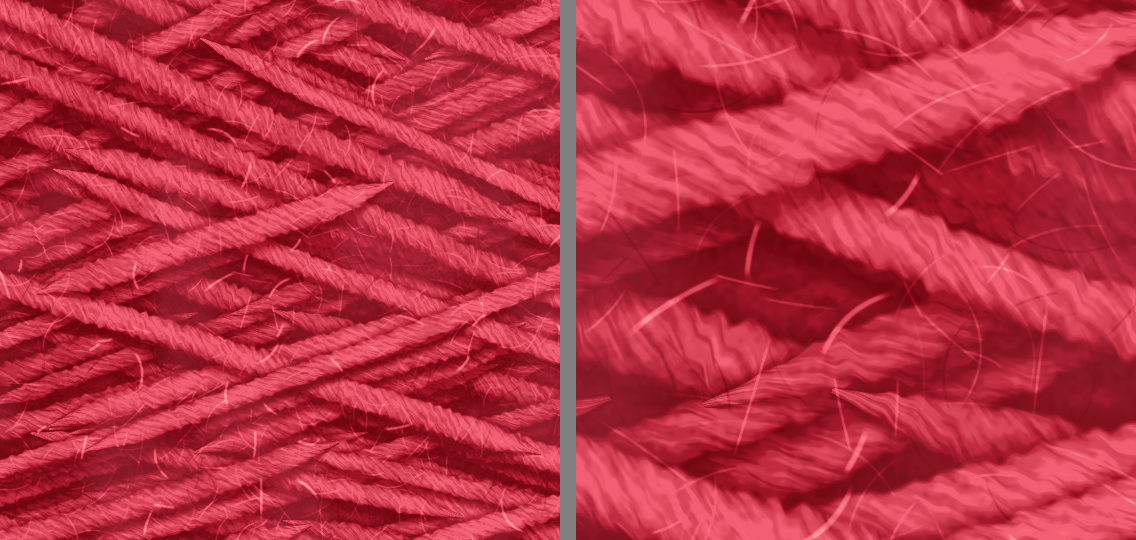
Left, the full canvas; right, a detail of the centre.
A Shadertoy shader for this texture:

```glsl
// Draws a ball of crimson twisted yarn: crossing plied strands, deep gaps and loose hairs.

const int   STRANDS      = 110;
const int   HAIR_LAYERS  = 5;
const float STRAND_WIDTH = 0.025;  // half width, in canvas heights
const float TWIST_PITCH  = 0.021;  // distance between ply ridges
const float TWIST_LEAN   = 0.030;  // slant of the ridges
const float HAIR_CELL    = 0.065;
const float HAIR_WIDTH   = 0.0008;
const float TAU          = 6.28319;

const vec3 GAP    = vec3(0.43, 0.02, 0.06);
const vec3 SHADOW = vec3(0.49, 0.04, 0.09);
const vec3 DEEP   = vec3(0.63, 0.08, 0.15);
const vec3 BODY   = vec3(0.76, 0.17, 0.25);
const vec3 LIGHT  = vec3(0.85, 0.27, 0.35);
const vec3 SHINE  = vec3(0.95, 0.37, 0.45);
const vec3 TIP    = vec3(0.99, 0.58, 0.61);
const vec3 HAZE   = vec3(0.68, 0.20, 0.28);

vec4 hash4(vec2 p) {
    vec4 q = fract(p.xyxy * vec4(0.1031, 0.1030, 0.0973, 0.1099));
    q += dot(q, q.wzxy + 33.33);
    return fract((q.xxyz + q.yzzw) * q.zywx);
}

float noise(vec2 p) {
    vec2 i = floor(p), f = fract(p);
    f = f * f * (3.0 - 2.0 * f);
    float low  = mix(hash4(i).x, hash4(i + vec2(1, 0)).x, f.x);
    float high = mix(hash4(i + vec2(0, 1)).x, hash4(i + vec2(1, 1)).x, f.x);
    return mix(low, high, f.y);
}

// Lays one strand over the tone beneath it, with a soft contact shadow.
float layStrand(float tone, vec2 p, float id) {
    vec4 place = hash4(vec2(id, 7.3));
    vec4 form  = hash4(vec2(id, 41.7));
    float depth  = id / float(STRANDS);
    float height = fract(id * 0.618034 + 0.06 * place.y) * 1.4 - 0.2;
    float slope  = mix(0.24, 0.45, clamp(height, 0.0, 1.0)) + 0.14 * (place.z - 0.5);
    slope *= form.x < 0.58 ? 1.0 : -1.0;

    // Local frame: u runs along the strand, v across it
    vec2 axis = normalize(vec2(1.0, slope));
    vec2 q = p - vec2(mix(-0.1, 1.15, place.x), height);
    float u = dot(q, axis);
    float v = dot(q, vec2(-axis.y, axis.x)) + 0.12 * (form.y - 0.5) * u * u;
    float reach = mix(0.28, 0.85, place.w);
    float taper = 1.0 - smoothstep(reach - 0.14, reach, abs(u));
    float width = STRAND_WIDTH * mix(0.72, 1.15, form.z) * taper;
    if (width < 0.002 || abs(v) > 2.6 * width) return tone;
    v += 0.008 * (noise(vec2(u * 6.0, id)) - 0.5);

    float t = v / width;
    tone *= mix(0.42, 1.0, smoothstep(0.85, 1.9, abs(t + 0.25)));
    t += 0.28 * (noise(vec2(u * 110.0, id * 3.0)) - 0.5);
    float cover = 1.0 - smoothstep(0.82, 1.06, abs(t));
    if (cover <= 0.0) return tone;

    // Rounded body, ply ridges and fine fibres
    float across = u + t * TWIST_LEAN;
    float wobble = 0.5 * noise(vec2(u * 40.0, id + 5.0));
    float ridge  = cos(TAU * (across / TWIST_PITCH + wobble));
    float fibre  = noise(vec2(across * 280.0, t * 2.2 + id * 9.0)) - 0.5;
    float blotch = noise(vec2(u * 16.0, t + id * 4.0)) - 0.5;
    float shade  = mix(0.10, 0.31, depth) + 0.50 * sqrt(max(0.0, 1.0 - t * t));
    shade += 0.07 * t + 0.075 * ridge + 0.27 * fibre + 0.22 * blotch + 0.10 * (form.w - 0.5);
    return mix(tone, shade, cover);
}

// Adds stray curved hairs, one per cell of a jittered grid.
float addHairs(float tone, vec2 p, float layer, float pixel) {
    vec2 g = p / HAIR_CELL + layer * vec2(17.37, 9.71);
    for (int k = 0; k < 9; k++) {
        vec2 cell = floor(g) + vec2(k % 3 - 1, k / 3 - 1);
        vec4 a = hash4(cell + layer * 31.0);
        vec4 b = hash4(cell + layer * 53.0 + 11.5);
        vec2 q = (g - cell - a.xy) * HAIR_CELL;
        float angle = TAU * 0.5 * a.z;
        vec2 dir = vec2(cos(angle), sin(angle));
        q = vec2(dot(q, dir), dot(q, vec2(-dir.y, dir.x)));
        float dist = abs(q.y + 22.0 * (a.w - 0.5) * q.x * q.x);
        float halfLength = HAIR_CELL * mix(0.18, 0.65, b.x);
        float fade = 1.0 - smoothstep(0.6, 1.0, abs(q.x) / halfLength);
        float thick = HAIR_WIDTH * (b.y > 0.97 ? 2.6 : 1.0);
        float line = fade * (1.0 - smoothstep(thick * 0.3, thick + pixel, dist));
        float gain = b.y > 0.97 ? 0.55 : mix(-0.16, 0.32, b.z);
        tone += line * gain;
    }
    return tone;
}

vec3 yarnColour(float tone) {
    vec3 c = mix(GAP, SHADOW, smoothstep(0.00, 0.14, tone));
    c = mix(c, DEEP,  smoothstep(0.14, 0.34, tone));
    c = mix(c, BODY,  smoothstep(0.34, 0.53, tone));
    c = mix(c, LIGHT, smoothstep(0.53, 0.71, tone));
    c = mix(c, SHINE, smoothstep(0.71, 0.90, tone));
    return mix(c, TIP, smoothstep(0.98, 1.35, tone));
}

void mainImage(out vec4 fragColor, in vec2 fragCoord) {
    vec2 p = fragCoord / iResolution.y;
    float pixel = 1.0 / iResolution.y;

    float tone = 0.12 + 0.25 * noise(p * vec2(40.0, 90.0));
    for (int i = 0; i < STRANDS; i++) tone = layStrand(tone, p, float(i));
    for (int i = 0; i < HAIR_LAYERS; i++) tone = addHairs(tone, p, float(i), pixel);
    tone += 0.12 * (noise(p * 230.0) - 0.5) + 0.07 * (p.x - 0.5);

    // Pale fuzz veils the darker wool, mostly to the right
    vec3 colour = yarnColour(tone);
    float veil = smoothstep(0.35, 0.8, noise(p * 9.0 + 3.0) + 0.25 * (p.x - 0.5));
    colour = mix(colour, HAZE, 0.4 * veil * (1.0 - smoothstep(0.35, 0.7, tone)));
    fragColor = vec4(colour, 1.0);
}
```
